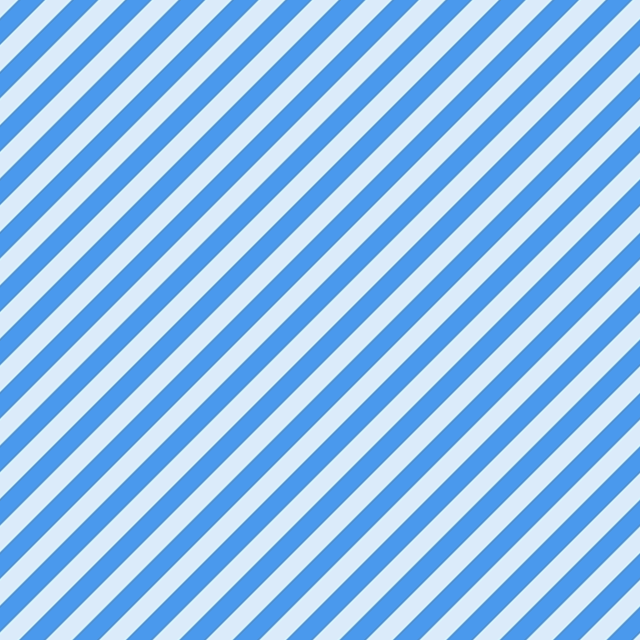
A three.js fragment shader for this pattern:

```glsl
// Diagonal blue and pale stripes rising to the right, with a thin tinted rim on each edge.
varying vec2 vUv;

const float STRIPES = 11.985;     // stripe pairs along one side
const float START = 0.0286;       // first blue edge along the top, from the left
const float BLUE_SHARE = 0.5;     // blue part of one stripe pair
const float RIM = 0.05;           // rim reach, in stripe pairs
const float SOFT = 0.024;         // half width of the smoothed edge, in stripe pairs

const vec3 BLUE = vec3(0.29, 0.60, 0.93);
const vec3 BLUE_RIM = vec3(0.31, 0.56, 0.81);
const vec3 PALE = vec3(0.86, 0.92, 0.98);
const vec3 PALE_RIM = vec3(0.85, 0.96, 0.99);

// Signed distance to the nearest stripe edge, in stripe pairs; positive inside blue
float stripeDistance(vec2 uv, float count, float start, float share) {
  float along = (uv.x + 1.0 - uv.y - start) * count;
  float fromCentre = abs(fract(along - 0.5 * share + 0.5) - 0.5);
  return 0.5 * share - fromCentre;
}

// Blends from the rim colour at the edge to the body colour further in
vec3 rimmed(vec3 body, vec3 rim, float depth, float reach, float soft) {
  return mix(rim, body, smoothstep(reach - soft, reach + soft, depth));
}

void main() {
  float edge = stripeDistance(vUv, STRIPES, START, BLUE_SHARE);
  float depth = abs(edge);

  vec3 blue = rimmed(BLUE, BLUE_RIM, depth, RIM, 0.5 * SOFT);
  vec3 pale = rimmed(PALE, PALE_RIM, depth, RIM, 0.5 * SOFT);

  gl_FragColor = vec4(mix(pale, blue, smoothstep(-SOFT, SOFT, edge)), 1.0);
}
```
